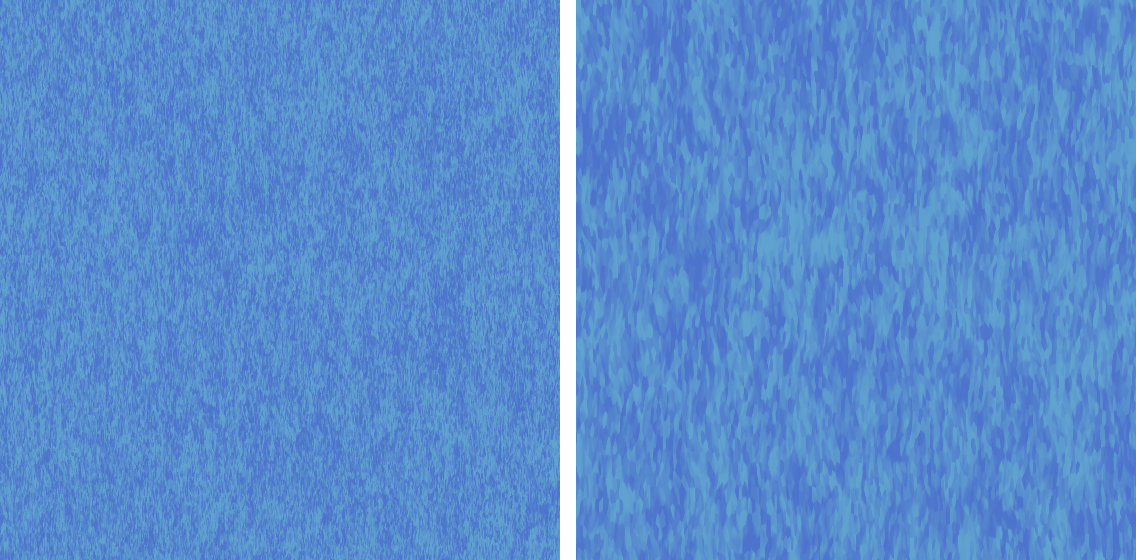
Left, the full canvas; right, a detail of the centre.
Reproduce this texture procedurally as a three.js fragment shader.

```glsl
varying vec2 vUv;

const vec3 DEEP_BLUE = vec3(0.303, 0.454, 0.800);
const vec3 SKY_BLUE = vec3(0.378, 0.638, 0.812);

const vec2 PATCH_CELLS = vec2(12.0, 8.0);   // broad drifts of tone
const float PATCH_WEIGHT = 0.09;
const vec2 FIBRE_CELLS = vec2(62.0, 17.0);  // coarsest fibre layer
const int FIBRE_LAYERS = 4;
const float FIBRE_WEIGHT = 0.2;
const float FIBRE_GAIN = 1.45;              // finer layers weigh more
const float CELL_SHARPNESS = 16.0;
const float SWAY = 0.0008;
const float TONE_SPREAD = 0.48;

vec3 hash3(vec2 cell) {
  vec3 q = fract(cell.xyx * vec3(0.1031, 0.1030, 0.0973));
  q += dot(q, q.yxz + 33.33);
  return fract((q.xxy + q.yzz) * q.zyx);
}

// Soft cellular noise: each cell has a random tone, blended at its borders
float cellTone(vec2 p) {
  vec2 base = floor(p);
  vec2 local = p - base;
  float toneSum = 0.0;
  float weightSum = 0.0;
  for (int y = -1; y <= 1; y++) {
    for (int x = -1; x <= 1; x++) {
      vec2 offset = vec2(float(x), float(y));
      vec3 seed = hash3(base + offset);
      vec2 toSeed = offset + seed.xy - local;
      float weight = exp(-CELL_SHARPNESS * dot(toSeed, toSeed));
      toneSum += weight * seed.z;
      weightSum += weight;
    }
  }
  return toneSum / weightSum - 0.5;
}

// Layered sines tilt the fibres slightly to either side
float sway(vec2 p) {
  return SWAY * (sin(p.y * 61.0 + 5.0 * sin(p.x * 23.0))
               + sin(p.y * 97.0 - p.x * 41.0 + 3.0 * sin(p.x * 57.0)));
}

// Stacked layers of upright, stretched cells
float fibres(vec2 p) {
  float sum = 0.0;
  float weight = FIBRE_WEIGHT;
  vec2 cells = FIBRE_CELLS;
  for (int i = 0; i < FIBRE_LAYERS; i++) {
    sum += weight * cellTone(p * cells + 37.7 * float(i + 1));
    cells *= 2.0;
    weight *= FIBRE_GAIN;
  }
  return sum;
}

void main() {
  vec2 p = vUv + vec2(sway(vUv), 0.0);
  float tone = fibres(p) + PATCH_WEIGHT * cellTone(p * PATCH_CELLS);
  float light = smoothstep(-TONE_SPREAD, TONE_SPREAD, tone);
  gl_FragColor = vec4(mix(DEEP_BLUE, SKY_BLUE, light), 1.0);
}
```
